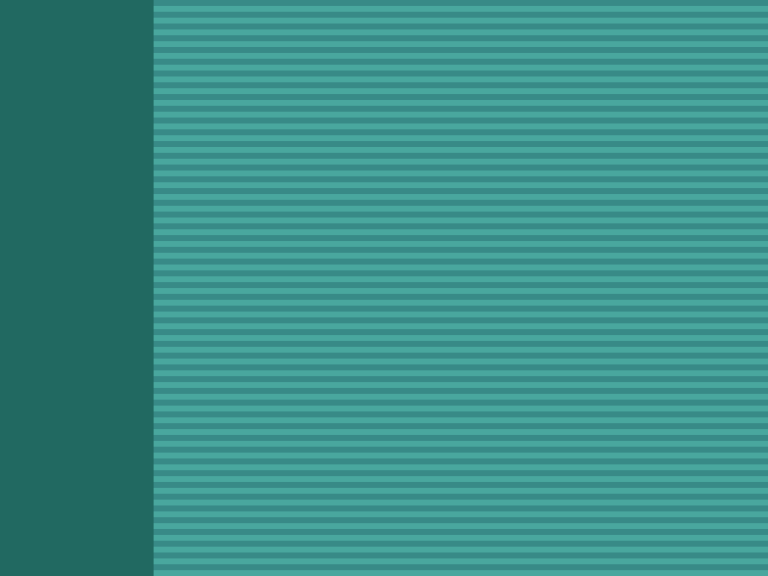
Give the GLSL for this background, as a Shadertoy shader.

```glsl
// A flat dark panel on the left beside a field of even horizontal stripes.
// The stripes come from one repeated distance function, and every edge is
// blended over one pixel so that the layout holds at any canvas size.

const vec3 PANEL_COLOR = vec3(0.13, 0.41, 0.38);
const vec3 DARK_STRIPE = vec3(0.22, 0.54, 0.53);
const vec3 LIGHT_STRIPE = vec3(0.285, 0.655, 0.62);

const float PANEL_WIDTH = 0.2;    // share of the canvas width
const float STRIPE_COUNT = 49.0;  // light and dark pairs over the height
const float LIGHT_SHARE = 0.495;  // light part of each pair

// Coverage of a shape from its signed distance (negative inside).
float coverage(float dist, float pixel) {
    return clamp(0.5 - dist / pixel, 0.0, 1.0);
}

// Signed distance to the nearest light band; each pair starts with its band.
float bandDistance(float y, float count, float share) {
    float center = 0.5 * share;
    float offset = fract(y * count - center + 0.5) - 0.5;
    return (abs(offset) - center) / count;
}

void mainImage(out vec4 fragColor, in vec2 fragCoord) {
    vec2 uv = fragCoord / iResolution.xy;
    vec2 pixel = 1.0 / iResolution.xy;

    // Striped field
    float band = coverage(bandDistance(uv.y, STRIPE_COUNT, LIGHT_SHARE), pixel.y);
    vec3 color = mix(DARK_STRIPE, LIGHT_STRIPE, band);

    // Left panel
    color = mix(color, PANEL_COLOR, coverage(uv.x - PANEL_WIDTH, pixel.x));

    fragColor = vec4(color, 1.0);
}
```
